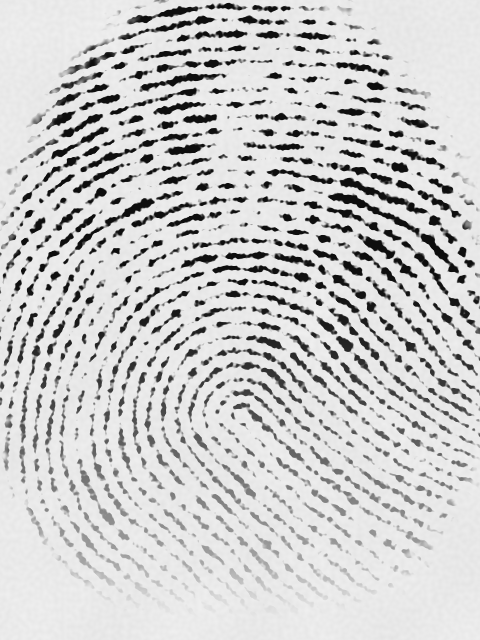
Reproduce this pattern procedurally as a Shadertoy shader.

```glsl
const float PI = 3.14159265;
const float SPACING = 0.0215;
const vec2 CORE = vec2(0.376, 0.3555);
const vec3 PAPER = vec3(0.915);
const vec3 INK = vec3(0.055);

vec2 hashGradient(vec2 cell) {
    vec3 h = fract(vec3(cell.xyx) * vec3(0.1031, 0.1030, 0.0973));
    h += dot(h, h.yzx + 33.33);
    float angle = 2.0 * PI * fract((h.x + h.y) * h.z);
    return vec2(cos(angle), sin(angle));
}

float gradientNoise(vec2 p) {
    vec2 i = floor(p), f = fract(p);
    vec2 u = f * f * f * (f * (f * 6.0 - 15.0) + 10.0);
    vec2 e = vec2(0.0, 1.0);
    float low = mix(dot(hashGradient(i), f),
                    dot(hashGradient(i + e.yx), f - e.yx), u.x);
    float high = mix(dot(hashGradient(i + e.xy), f - e.xy),
                     dot(hashGradient(i + e.yy), f - e.yy), u.x);
    return 1.4 * mix(low, high, u.y);
}

float patchAt(vec2 p, vec2 center, vec2 size) {
    vec2 q = (p - center) / size;
    return exp(-dot(q, q));
}

// Bends the plane so that the loops flatten on top and fan out below
vec2 bendPlane(vec2 q) {
    float right = max(q.x, 0.0), left = min(q.x, 0.0);
    float y = q.y + 0.5 * left * left
            - 0.8 * right * right * smoothstep(0.1, -0.2, q.y);
    float x = q.x * mix(0.97, 0.6, smoothstep(0.0, 0.55, q.y));
    return vec2(x, y);
}

// Loop field: x is the ridge phase, y the length along the ridge
vec2 loopCoords(vec2 q, float slope) {
    vec2 axis = vec2(cos(slope), sin(slope));
    float along = dot(q, axis);
    float side = dot(q, vec2(-axis.y, axis.x));
    float phase = length(vec2(min(along, 0.0), side)) / SPACING;
    float radius = (floor(phase) + 0.5) * SPACING;
    float turn = atan(abs(side), max(-along, 0.0) + 1e-5);
    return vec2(phase, sign(side) * (radius * turn + max(along, 0.0)));
}

// Finger outline, 1 inside and 0 outside
float fingerMask(vec2 p, float ragged) {
    vec2 q = p - vec2(0.374, 0.44);
    q /= vec2(0.393, q.y > 0.0 ? 0.59 : 0.445);
    return smoothstep(1.04, 0.95, length(q) + ragged);
}

// Pressure: wet patches above zero, dry ones below
float pressure(vec2 p) {
    float wet = patchAt(p, vec2(0.12, 0.83), vec2(0.08, 0.08))
              + patchAt(p, vec2(0.28, 0.96), vec2(0.06, 0.03))
              + patchAt(p, vec2(0.28, 0.83), vec2(0.07, 0.07))
              + patchAt(p, vec2(0.58, 0.66), vec2(0.12, 0.10))
              + patchAt(p, vec2(0.52, 0.46), vec2(0.09, 0.07))
              + patchAt(p, vec2(0.40, 0.60), vec2(0.05, 0.03));
    float dry = patchAt(p, vec2(0.385, 0.79), vec2(0.05, 0.13))
              + patchAt(p, vec2(0.19, 0.57), vec2(0.06, 0.05))
              + patchAt(p, vec2(0.47, 0.87), vec2(0.10, 0.06));
    return 0.32 * wet - 0.32 * dry + 0.3 * gradientNoise(p * 11.0);
}

float ridgeInk(vec2 p) {
    vec2 loops = loopCoords(bendPlane(p - CORE), -0.80);
    float wobble = 0.20 * gradientNoise(p * 16.0) + 0.12 * gradientNoise(p * 55.0);
    float crest = -cos(2.0 * PI * (loops.x + wobble));
    float ring = floor(loops.x + wobble);

    // Dashes run along each ridge; pores roughen their edges
    float dash = gradientNoise(vec2(loops.y * 72.0, ring * 5.37 + 0.5));
    float pores = gradientNoise(p * 150.0);
    float broken = mix(0.8, 1.25, smoothstep(0.35, 0.7, p.y));
    float cover = 0.9 * crest + broken * dash + 0.6 * pores + pressure(p) - 0.22;
    return smoothstep(0.22, 0.88, cover);
}

void mainImage(out vec4 fragColor, in vec2 fragCoord) {
    vec2 p = fragCoord / iResolution.xy * vec2(0.75, 1.0);

    // Paper with faint mottling and grain
    float mottling = 0.012 * gradientNoise(p * 9.0) + 0.018 * gradientNoise(p * 120.0);
    vec3 color = PAPER + mottling;

    // Ink fades towards the bottom of the print
    float ragged = 0.05 * gradientNoise(p * 25.0) + 0.04 * gradientNoise(p * 80.0);
    float strength = mix(0.25, 1.0, smoothstep(0.0, 0.6, p.y));
    strength *= smoothstep(0.02, 0.14, p.y);
    float ink = ridgeInk(p) * fingerMask(p, ragged) * strength;
    color = mix(color, INK, ink);

    fragColor = vec4(color, 1.0);
}
```
